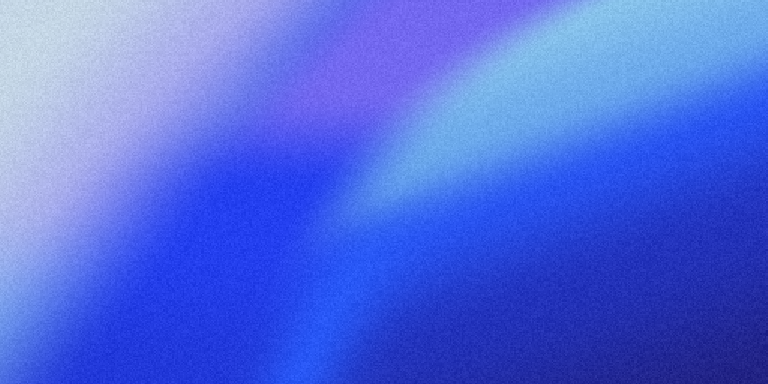
Give the GLSL for this background, as a Shadertoy shader.

```glsl
const vec3 NAVY = vec3(0.13, 0.13, 0.50);
const vec3 INDIGO = vec3(0.135, 0.20, 0.74);
const vec3 ELECTRIC = vec3(0.16, 0.33, 0.95);
const vec3 AZURE = vec3(0.42, 0.66, 0.92);
const vec3 SKY = vec3(0.54, 0.77, 0.92);
const vec3 ROYAL = vec3(0.14, 0.25, 0.94);
const vec3 DEEP_ROYAL = vec3(0.13, 0.22, 0.85);
const vec3 VIOLET = vec3(0.45, 0.41, 0.94);
const vec3 PERIWINKLE = vec3(0.34, 0.42, 0.92);
const vec3 LAVENDER = vec3(0.64, 0.65, 0.93);
const vec3 MIST = vec3(0.77, 0.84, 0.90);
const vec3 ICE = vec3(0.50, 0.68, 0.93);

float hash(vec2 cell) {
    vec3 q = fract(vec3(cell.xyx) * 0.1031);
    q += dot(q, q.yzx + 33.33);
    return fract((q.x + q.y) * q.z);
}

float bump(float x, float center, float width) {
    float t = (x - center) / width;
    return exp(-t * t);
}

// Horizontal offset from a curve that bends right as it rises
float curveOffset(vec2 p, float foot, float slope, float bend) {
    return p.x - foot - slope * p.y - bend * pow(p.y, 4.0);
}

// Blue field with a violet glow near the top
vec3 valleyColor(vec2 p, float paleOffset) {
    vec3 color = mix(DEEP_ROYAL, ROYAL, smoothstep(0.0, 0.4, p.y));
    float glow = smoothstep(0.5, 0.77, p.y);
    vec3 glowColor = mix(PERIWINKLE, VIOLET, smoothstep(0.04, 0.26, paleOffset));
    return mix(color, glowColor, glow);
}

// Pale upper left corner, cooler toward its foot
vec3 paleColor(vec2 p, float paleOffset) {
    vec3 color = mix(LAVENDER, MIST, smoothstep(-0.05, -0.62, paleOffset));
    return mix(ICE, color, smoothstep(0.1, 0.5, p.y));
}

// Right side: sky band sinking into navy, with a bright streak by the ridge
vec3 bandColor(vec2 p, float ridgeOffset) {
    float depth = p.y - 0.42 - 0.38 * (p.x - 1.0);
    vec3 color = mix(NAVY, INDIGO, smoothstep(-0.85, -0.3, depth));
    color = mix(color, ELECTRIC, smoothstep(-0.36, -0.04, depth));
    color = mix(color, AZURE, smoothstep(-0.09, 0.14, depth));
    color = mix(color, SKY, smoothstep(0.1, 0.38, depth));
    float streak = bump(ridgeOffset, 0.07, 0.14) * smoothstep(0.08, -0.12, depth);
    return mix(color, ELECTRIC + vec3(0.0, 0.02, 0.02), streak);
}

void mainImage(out vec4 fragColor, in vec2 fragCoord) {
    vec2 p = fragCoord / iResolution.y;
    float paleOffset = curveOffset(p, -0.02, 0.76, 0.06);
    float ridgeOffset = curveOffset(p, 0.68, 0.45, 0.37);

    // Soft layers from left to right
    float paleWidth = mix(0.24, 0.17, smoothstep(0.5, 1.0, p.y));
    float pale = smoothstep(paleWidth, -paleWidth, paleOffset);
    vec3 color = mix(valleyColor(p, paleOffset), paleColor(p, paleOffset), pale);
    float ridge = smoothstep(-0.14, 0.13, ridgeOffset);
    color = mix(color, bandColor(p, ridgeOffset), ridge);

    // Fine film grain
    vec2 grainCell = floor(p * 256.0);
    float grain = hash(grainCell) + hash(grainCell + 71.0) - 1.0;
    color += 0.045 * grain;

    fragColor = vec4(clamp(color, 0.0, 1.0), 1.0);
}
```
